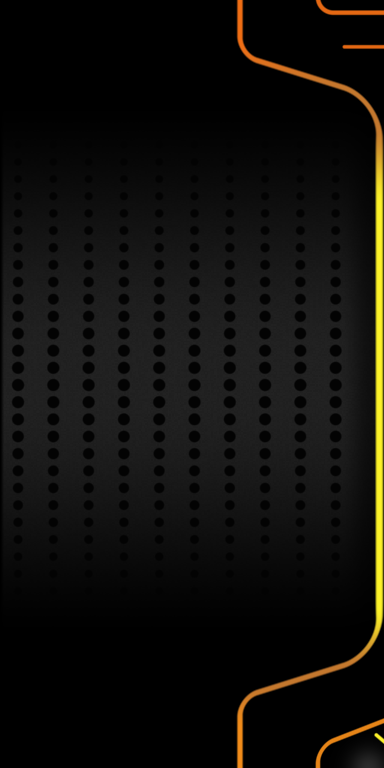
Write a WebGL 1 fragment shader that draws this background.

```glsl
precision highp float;
// Dark perforated metal panel framed by a glowing orange-to-yellow contour.
// The contour is a rounded blend of half-planes, mirrored about a middle height;
// the holes are a repeated grid of discs that shrink away from the centre row.

uniform vec2 u_resolution;

// Canvas space: x in 0..1, y in 0..2, origin at the lower left.
const vec2 CANVAS = vec2(1.0, 2.0);

// Colours
const vec3 ORANGE = vec3(0.94, 0.43, 0.08);
const vec3 AMBER  = vec3(0.95, 0.55, 0.10);
const vec3 BRONZE = vec3(0.77, 0.47, 0.18);
const vec3 YELLOW = vec3(0.99, 0.95, 0.16);
const vec3 PANEL  = vec3(0.128);
const vec3 HOLE   = vec3(0.012);

// Main contour
const float MIRROR_Y     = 1.0195;
const float INNER_X      = 0.625;
const float OUTER_X      = 0.988;
const float SHOULDER_V   = 0.837;             // height of the inner corner above MIRROR_Y
const vec2  SLOPE_NORMAL = vec2(0.299, 0.954);
const float INNER_RADIUS = 0.045;
const float OUTER_RADIUS = 0.095;
const float LINE_HALF    = 0.0078;
const float BAR_HALF     = 0.0102;

// Corner details
const float DETAIL_X    = 0.828;
const float DETAIL_HALF = 0.0058;
const float DETAIL_R    = 0.040;

// Holes
const vec2  HOLE_ORIGIN = vec2(0.047, 0.9974);
const vec2  HOLE_STEP   = vec2(0.0919, 0.0447);
const float HOLE_RADIUS = 0.0158;
const float HOLE_COLS   = 10.0;

const float GRAIN_CELLS = 256.0;
const float GRAIN       = 0.014;

float hash(vec2 p) {
  return fract(sin(dot(p, vec2(127.1, 311.7))) * 43758.5453);
}

// Intersection and union of two distances with a rounded corner
float roundMax(float a, float b, float r) {
  return min(max(a, b), -r) + length(max(vec2(a, b) + r, 0.0));
}

float roundMin(float a, float b, float r) {
  return -roundMax(-a, -b, r);
}

float segment(vec2 p, vec2 a, vec2 b) {
  vec2 ab = b - a;
  return length(p - a - ab * clamp(dot(p - a, ab) / dot(ab, ab), 0.0, 1.0));
}

// Antialiased coverage of a stroke at distance d
float stroke(float d, float halfWidth, float px) {
  return 1.0 - smoothstep(-px, px, abs(d) - halfWidth);
}

float contour(vec2 p) {
  float v = abs(p.y - MIRROR_Y);
  float slope = dot(vec2(p.x - INNER_X, v - SHOULDER_V), SLOPE_NORMAL);
  float notch = roundMin(slope, p.x - INNER_X, INNER_RADIUS);
  return roundMax(p.x - OUTER_X, notch, OUTER_RADIUS);
}

vec3 contourColor(float y) {
  vec3 c = mix(AMBER, BRONZE, smoothstep(0.10, 0.22, y));
  c = mix(c, YELLOW, smoothstep(0.26, 0.42, y));
  c = mix(c, BRONZE, smoothstep(1.46, 1.68, y));
  return mix(c, ORANGE, smoothstep(1.76, 1.90, y));
}

vec3 panel(vec2 p, float px) {
  // Vertical light falloff and darker right margin
  float light = smoothstep(0.34, 0.98, p.y) * (1.0 - smoothstep(1.06, 1.74, p.y));
  light = pow(light, 0.8);
  light *= mix(1.0, 0.45, smoothstep(0.88, 0.97, p.x));
  light *= smoothstep(0.0, 0.012, p.x);
  float grain = (hash(floor(p * GRAIN_CELLS)) - 0.5) * GRAIN;
  vec3 col = (PANEL + grain) * light;

  // Perforation
  vec2 id = floor((p - HOLE_ORIGIN) / HOLE_STEP + 0.5);
  vec2 center = HOLE_ORIGIN + id * HOLE_STEP;
  float radius = HOLE_RADIUS * mix(1.0, 0.62, smoothstep(0.0, 0.62, abs(center.y - HOLE_ORIGIN.y)));
  float hole = 1.0 - smoothstep(-px, px, length(p - center) - radius);
  hole *= step(0.0, id.x) * step(id.x, HOLE_COLS - 1.0);
  return mix(col, min(col, HOLE), hole);
}

void main() {
  vec2 p = gl_FragCoord.xy / u_resolution * CANVAS;
  float px = CANVAS.y / u_resolution.y;
  vec3 col = panel(p, px);

  // Faint reflection in the lower right corner
  col += 0.17 * exp(-dot(p - vec2(0.96, 0.0), p - vec2(0.96, 0.0)) * 420.0);

  // Main contour: wider along the bright bar, darker towards its rims
  float d = contour(p);
  float bar = 1.0 - smoothstep(0.58, 0.70, abs(p.y - MIRROR_Y));
  float halfWidth = mix(LINE_HALF, BAR_HALF, bar);
  float rim = 1.0 - 0.35 * smoothstep(0.4, 1.0, abs(d) / halfWidth);
  col = mix(col, contourColor(p.y) * rim, stroke(d, halfWidth, px));

  // Upper right: rounded bracket and short dash
  float bracket = roundMax(DETAIL_X - p.x, 1.967 - p.y, DETAIL_R);
  float dash = segment(p, vec2(0.897, 1.878), vec2(1.1, 1.878));
  float upper = max(stroke(bracket, DETAIL_HALF, px), stroke(dash, DETAIL_HALF * 0.8, px));
  col = mix(col, ORANGE * 0.95, upper);

  // Lower right: sloped bracket and yellow tick
  float incline = dot(p - vec2(DETAIL_X, 0.056), normalize(vec2(-0.39, 1.0)));
  float lower = roundMax(DETAIL_X - p.x, incline, DETAIL_R);
  col = mix(col, AMBER * 0.95, stroke(lower, DETAIL_HALF, px));
  float tick = segment(p, vec2(0.980, 0.086), vec2(1.02, 0.052));
  col = mix(col, YELLOW, stroke(tick, DETAIL_HALF * 0.8, px));

  gl_FragColor = vec4(col, 1.0);
}
```
